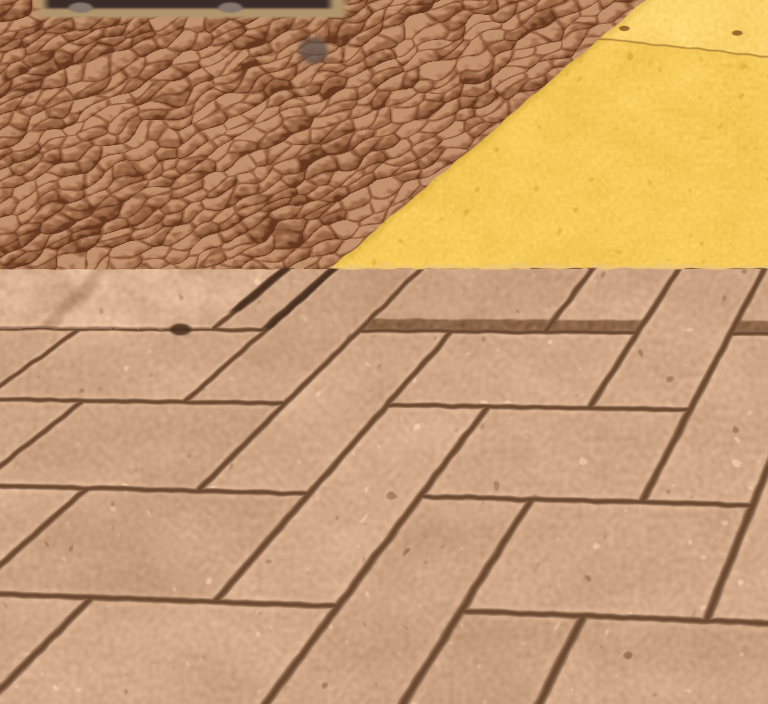
Write a WebGL 2 fragment shader that draws this texture.

```glsl
#version 300 es
precision highp float;

#define PAVER vec3(0.81, 0.65, 0.52)
#define JOINT vec3(0.40, 0.27, 0.18)
#define YELLOW vec3(0.96, 0.79, 0.35)
#define STONE_LIGHT vec3(0.76, 0.57, 0.43)
#define STONE_MID vec3(0.60, 0.40, 0.27)
#define STONE_DARK vec3(0.40, 0.22, 0.12)
#define PAVING_TOP 0.350
#define JOINT_WIDTH 0.0042
#define STONE_SIZE vec2(0.034, 0.0145)
#define STONE_TILT 0.42
#define ASPECT 0.9167

uniform vec2 u_resolution;
out vec4 fragColor;

vec2 hash2(vec2 p) {
  vec2 s = vec2(dot(p, vec2(127.1, 311.7)), dot(p, vec2(269.5, 183.3)));
  return fract(sin(s) * 43758.55);
}

float gradDot(vec2 cell, vec2 f, vec2 corner) {
  return dot(hash2(cell + corner) * 2.0 - 1.0, f - corner);
}

// Gradient noise
float noise(vec2 p) {
  vec2 i = floor(p), f = p - i, s = f * f * (3.0 - 2.0 * f);
  float a = mix(gradDot(i, f, vec2(0, 0)), gradDot(i, f, vec2(1, 0)), s.x);
  float b = mix(gradDot(i, f, vec2(0, 1)), gradDot(i, f, vec2(1, 1)), s.x);
  return mix(a, b, s.y);
}

float fbm(vec2 p) {
  float sum = 0.0, amp = 0.6;
  for (int i = 0; i < 4; i++) {
    sum += amp * noise(p);
    p = p * 2.03 + 17.3;
    amp *= 0.55;
  }
  return sum;
}

float band(float x, float lo, float hi, float soft) {
  return smoothstep(lo - soft, lo + soft, x) * (1.0 - smoothstep(hi - soft, hi + soft, x));
}

float spot(vec2 p, vec2 centre, vec2 radius) {
  return 1.0 - smoothstep(0.6, 1.1, length((p - centre) / radius));
}

// Tilted cellular stones, lit from above
vec3 gravel(vec2 p) {
  float c = cos(STONE_TILT), s = sin(STONE_TILT);
  vec2 q = p + 0.018 * vec2(noise(p * 23.0), noise(p * 23.0 + 40.0));
  vec2 g = vec2(c * q.x - s * q.y, s * q.x + c * q.y) / STONE_SIZE;
  vec2 offset = vec2(0), id = vec2(0);
  float near = 9.0, next = 9.0;
  for (int k = 0; k < 9; k++) {
    vec2 cell = floor(g) + vec2(k % 3 - 1, k / 3 - 1);
    vec2 d = g - cell - 0.1 - 0.8 * hash2(cell);
    float len = length(d);
    if (len < near) { next = near; near = len; offset = d; id = cell; }
    else next = min(next, len);
  }
  float tone = hash2(id + 71.0).x;
  float light = 0.4 + 0.45 * tone - 0.55 * offset.y - 0.12 * offset.x;
  light += 0.45 * noise(p * vec2(90, 150)) + 0.25 * noise(p * 9.0);
  light *= mix(0.45, 1.0, smoothstep(0.0, 0.28, next - near));
  vec3 col = mix(STONE_DARK, STONE_MID, smoothstep(0.08, 0.42, light));
  return mix(col, STONE_LIGHT, smoothstep(0.4, 0.8, light));
}

vec3 paintedSlab(vec2 p, float edge) {
  vec3 col = YELLOW + vec3(0.05, 0.06, 0.08) * fbm(p * vec2(14, 22)) + 0.05 * noise(p * 170.0);
  col -= 0.08 * smoothstep(0.3, 0.5, noise(p * 75.0));
  float crack = p.y - 0.051 - 0.11 * (p.x - 0.79) - 0.003 * noise(p * 50.0);
  col += vec3(0.02, 0.04, 0.08) * (1.0 - smoothstep(-0.003, 0.003, crack));
  float mark = 0.7 * band(crack, -0.0012, 0.0012, 0.0015);
  for (float i = 0.0; i < 2.0; i++)
    mark = max(mark, spot(p, vec2(0.813 + 0.147 * i, 0.037 + 0.006 * i), vec2(0.008, 0.004)));
  col = mix(col, vec3(0.6, 0.42, 0.18), mark);
  col -= 0.07 * (1.0 - smoothstep(0.0, 0.012, edge));
  float rim = PAVING_TOP - p.y + 0.01 * noise(p * 60.0);
  return mix(col, vec3(0.93, 0.77, 0.50), 0.7 - 0.7 * smoothstep(0.002, 0.007, rim));
}

// Herringbone of 2:1 bricks on a plane seen in perspective
vec3 paving(vec2 p, float px) {
  vec2 q = p + 0.0025 * vec2(noise(p * 45.0), noise(p * 45.0 + 9.0));
  float d = (q.y - PAVING_TOP) * (1.0 - 0.085 * (q.x - 0.43));
  float w = 0.112 + 0.125 * d;
  vec2 uv = vec2(q.x - 0.436 + 1.13 * (q.y - PAVING_TOP), 1.52 * d) / w;
  vec2 cell = floor(uv), f = uv - cell;
  float kind = mod(cell.x - cell.y, 4.0);
  bool curb = uv.y < 1.0 && uv.x < -0.57;

  // Only the sides that bound this brick count
  float left = kind == 2.0 ? 9.0 : f.x;
  float right = kind == 1.0 ? 9.0 : 1.0 - f.x;
  float top = kind == 3.0 || cell.y <= 0.0 ? 9.0 : f.y;
  float bottom = kind == 0.0 ? 9.0 : 1.0 - f.y;
  if (uv.y < 1.0 && uv.x < 0.0) {
    left = abs(uv.x + 0.57);
    right = curb ? 9.0 : -uv.x;
    bottom = 1.0 - f.y;
  }
  float side = min(left, right) * w * 0.73;
  float row = min(top, bottom) * w * w / 0.17;
  float gap = min(side, row * 1.25) * 0.14 / w;

  // Brick tone, grain, pits and pale flecks
  vec2 id = curb ? vec2(-9) : cell - vec2(kind == 2.0, kind == 3.0);
  vec3 col = PAVER + 0.045 * (hash2(id).x - 0.5);
  col += 0.09 * fbm(p * vec2(9, 15)) + 0.07 * noise(p * 120.0);
  col -= 0.16 * smoothstep(0.38, 0.55, noise(p * 58.0));
  col += 0.10 * smoothstep(0.36, 0.52, noise(p * 64.0 + 31.0));
  col += 0.03 * band(gap, 0.005, 0.010, 0.003);
  if (curb) {
    float seam = p.x + 0.9 * (p.y - PAVING_TOP) - 0.135 + 0.02 * noise(p * 30.0);
    col += 0.03 + 0.14 * fbm(p * vec2(20, 30)) - 0.11 * band(seam, -0.012, 0.008, 0.008);
  }

  // Raised front faces along the first row
  float front = band(uv.y, 0.82, 1.0, 0.025) * (band(uv.x, 1.0, 4.0, 0.02) + smoothstep(4.98, 5.02, uv.x));
  col = mix(col, vec3(0.52, 0.37, 0.26) + 0.15 * noise(p * 110.0), 0.9 * front);

  float soft = max(px, 0.0016);
  float wide = 1.0 - smoothstep(JOINT_WIDTH - soft, JOINT_WIDTH + soft, gap);
  float core = 1.0 - smoothstep(0.0005, 0.0005 + 2.0 * soft, gap);
  float weight = curb && row < side ? 0.45 : 0.9;
  col = mix(col, mix(JOINT, PAVER, 0.28), weight * wide);
  col = mix(col, JOINT, weight * core);

  // Deep gaps beside the curb, and its drain
  float deep = band(uv.x, -0.64, -0.5, 0.03) * band(uv.y, -0.1, 0.72, 0.05);
  deep = max(deep, band(uv.x, -0.08, 0.05, 0.03) * band(uv.y, -0.1, 0.98, 0.04));
  deep = max(deep, spot(p, vec2(0.235, 0.429), vec2(0.016, 0.009)));
  return mix(col, vec3(0.27, 0.17, 0.11), 0.85 * deep);
}

void main() {
  vec2 p = gl_FragCoord.xy / u_resolution;
  p.y = (1.0 - p.y) * ASPECT;
  float px = ASPECT / u_resolution.y, soft = max(px, 0.0015);

  // Gravel bed, pale sill and dark frame
  vec3 col = gravel(p);
  col = mix(col, vec3(0.35, 0.30, 0.28), 0.7 * spot(p, vec2(0.408, 0.066), vec2(0.022, 0.02)));
  col = mix(col, vec3(0.69, 0.58, 0.42), band(p.x, 0.05, 0.45, 0.008) * band(p.y, -1.0, 0.023, 0.003));
  col = mix(col, vec3(0.23, 0.17, 0.16), band(p.x, 0.06, 0.43, 0.008) * band(p.y, -1.0, 0.011, 0.003));
  for (float i = 0.0; i < 2.0; i++)
    col = mix(col, vec3(0.52, 0.46, 0.42), spot(p, vec2(0.105 + 0.195 * i, 0.01), vec2(0.018, 0.008)));

  // Painted slab, then paving in front
  float edge = (p.x - 0.84 + 1.172 * p.y) * 0.65 + 0.004 * noise(p * 40.0);
  col = mix(col, paintedSlab(p, edge), smoothstep(-soft, soft, edge));
  float ground = p.y - PAVING_TOP + 0.004 * noise(p * 45.0);
  col = mix(col, paving(p, px), smoothstep(-soft, soft, ground));
  fragColor = vec4(clamp(col, 0.0, 1.0), 1.0);
}
```
